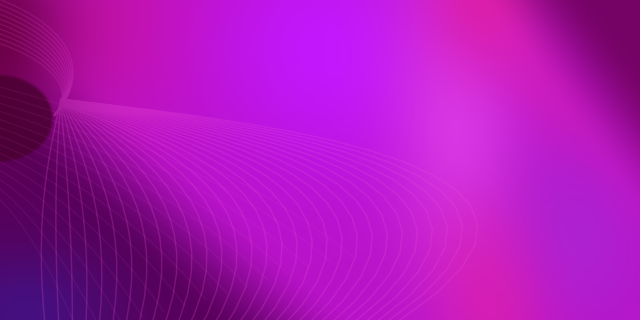
Write a WebGL 2 fragment shader that draws this background.

```glsl
#version 300 es
precision highp float;

uniform vec2 u_resolution;
out vec4 outColor;

// Palette
const vec3 BASE = vec3(0.72, 0.07, 0.78);
const vec3 MAGENTA = vec3(0.77, 0.07, 0.66);
const vec3 VIOLET = vec3(0.76, 0.09, 0.99);
const vec3 ORCHID = vec3(0.86, 0.24, 0.92);
const vec3 PINK = vec3(0.86, 0.12, 0.67);
const vec3 PURPLE = vec3(0.68, 0.13, 0.82);
const vec3 WINE = vec3(0.46, 0.01, 0.40);
const vec3 PLUM = vec3(0.34, 0.00, 0.35);
const vec3 INDIGO = vec3(0.27, 0.06, 0.50);
const vec3 MAROON = vec3(0.42, 0.00, 0.27);
const vec3 LENS = vec3(0.28, 0.00, 0.18);
const vec3 THREAD = vec3(0.92, 0.30, 0.84);

// Lengths are in canvas heights
const float THREAD_WIDTH = 0.0012;
const float THREAD_OPACITY = 0.24;
const float THREAD_LIMIT = 0.30;
const int SEGMENTS = 16;
const vec2 WINE_NORMAL = vec2(0.804, 0.595);
const vec2 WINE_RANGE = vec2(1.80, 2.08);
const vec2 PLUM_NORMAL = vec2(0.674, 0.738);
const vec2 PLUM_RANGE = vec2(0.42, 0.76);
const vec2 LENS_CENTER = vec2(-0.01, 0.63);
const vec2 LENS_RADII = vec2(0.18, 0.14);
const vec2 KNOT = vec2(0.19, 0.69);

struct Curve { vec2 a, b, c, d; };

// Outermost and innermost curve of each fan
const Curve SWEEP_OUT = Curve(KNOT, vec2(0.90, 0.61), vec2(1.98, 0.48), vec2(1.25, 0.0));
const Curve SWEEP_IN = Curve(KNOT, vec2(0.15, 0.50), vec2(0.10, 0.30), vec2(0.15, -0.10));
const Curve LOOP_OUT = Curve(vec2(0.17, 0.64), vec2(0.28, 0.76), vec2(0.25, 0.92), vec2(-0.05, 1.02));
const Curve LOOP_IN = Curve(vec2(0.17, 0.64), vec2(0.24, 0.72), vec2(0.16, 0.82), vec2(-0.05, 0.88));
const Curve MESH_OUT = Curve(vec2(-0.05, 0.74), vec2(0.30, 0.66), vec2(0.80, 0.45), vec2(1.10, 0.20));
const Curve MESH_IN = Curve(vec2(-0.05, 0.42), vec2(0.06, 0.34), vec2(0.15, 0.18), vec2(0.25, -0.05));

float glow(vec2 p, vec2 center, vec2 radii, float angle) {
  float s = sin(angle), c = cos(angle);
  vec2 q = mat2(c, -s, s, c) * (p - center) / radii;
  return exp(-dot(q, q));
}

vec2 bezier(Curve k, float t) {
  float u = 1.0 - t;
  return u * u * u * k.a + 3.0 * u * u * t * k.b + 3.0 * u * t * t * k.c + t * t * t * k.d;
}

float segmentDistance(vec2 p, vec2 a, vec2 b) {
  vec2 ab = b - a;
  return length(p - a - ab * clamp(dot(p - a, ab) / dot(ab, ab), 0.0, 1.0));
}

// Summed coverage of threads blended between two curves
float fan(vec2 p, Curve first, Curve last, int count, float pixel) {
  float total = 0.0;
  for (int i = 0; i < count; i++) {
    float s = float(i) / float(count - 1);
    Curve k = Curve(mix(first.a, last.a, s), mix(first.b, last.b, s),
                    mix(first.c, last.c, s), mix(first.d, last.d, s));
    float nearest = 9.0;
    vec2 from = k.a;
    for (int j = 1; j <= SEGMENTS; j++) {
      vec2 to = bezier(k, float(j) / float(SEGMENTS));
      nearest = min(nearest, segmentDistance(p, from, to));
      from = to;
    }
    total += 1.0 - smoothstep(0.0, THREAD_WIDTH + pixel, nearest);
  }
  return total;
}

vec3 backdrop(vec2 p) {
  vec3 color = BASE;
  color = mix(color, MAGENTA, glow(p, vec2(0.34, 0.94), vec2(0.36, 0.32), 0.0));
  color = mix(color, VIOLET, glow(p, vec2(1.04, 0.84), vec2(0.42, 0.38), -0.3));
  color = mix(color, ORCHID, 0.9 * glow(p, vec2(1.44, 0.58), vec2(0.21, 0.48), 0.1));
  color = mix(color, PINK, glow(p, vec2(1.52, 1.03), vec2(0.20, 0.26), 0.0));
  color = mix(color, PINK, 0.45 * glow(p, vec2(1.74, 0.68), vec2(0.40, 0.12), -0.93));
  color = mix(color, PURPLE, glow(p, vec2(1.80, 0.26), vec2(0.22, 0.30), 0.3));
  color = mix(color, PINK, 0.75 * glow(p, vec2(1.53, 0.05), vec2(0.17, 0.32), 0.2));

  // Shaded corners
  color = mix(color, WINE, smoothstep(WINE_RANGE.x, WINE_RANGE.y, dot(p, WINE_NORMAL)));
  color = mix(PLUM, color, smoothstep(PLUM_RANGE.x, PLUM_RANGE.y, dot(p, PLUM_NORMAL)));
  color = mix(color, INDIGO, glow(p, vec2(0.08, 0.02), vec2(0.28, 0.20), 0.0));
  color = mix(color, MAROON, glow(p, vec2(-0.02, 0.90), vec2(0.23, 0.30), 0.0));

  // Dark lens on the left edge
  float rim = length((p - LENS_CENTER) / LENS_RADII);
  return mix(color, LENS, 0.8 * (1.0 - smoothstep(0.92, 1.02, rim)));
}

void main() {
  vec2 p = gl_FragCoord.xy / u_resolution.y;
  float pixel = 1.0 / u_resolution.y;
  vec3 color = backdrop(p);

  // Fine thread fans
  if (p.x < 1.6) {
    float threads = fan(p, SWEEP_OUT, SWEEP_IN, 30, pixel);
    threads += 0.7 * fan(p, LOOP_OUT, LOOP_IN, 10, pixel);
    threads += 0.35 * fan(p, MESH_OUT, MESH_IN, 14, pixel);
    color = mix(color, THREAD, min(THREAD_OPACITY * threads, THREAD_LIMIT));
  }
  outColor = vec4(color, 1.0);
}
```
